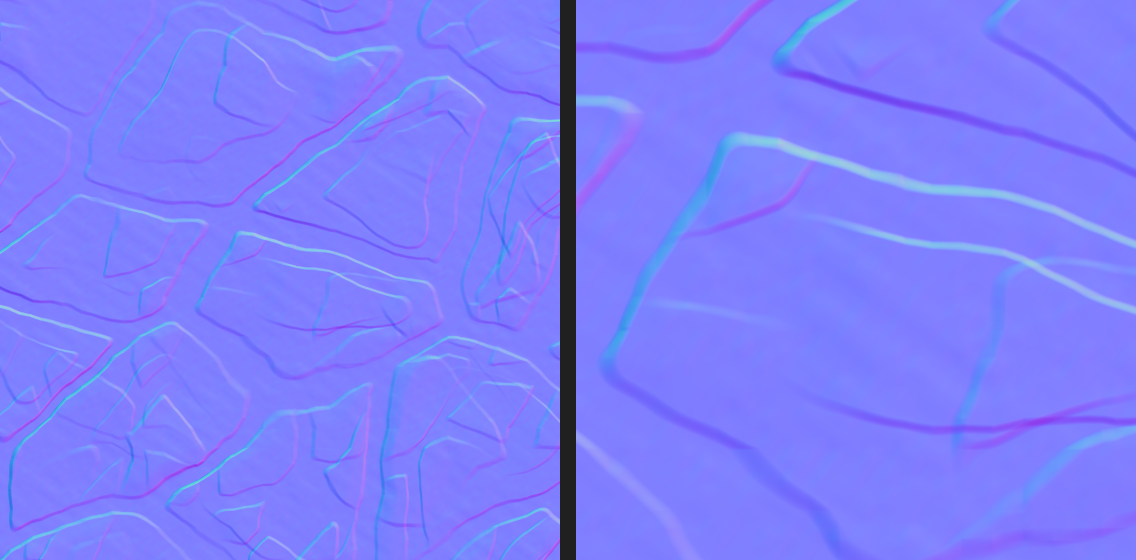
Left: the whole. Right: its middle third, enlarged.
A Shadertoy shader for this texture map:

```glsl
vec2 hash22(vec2 p) {
    vec3 q = fract(p.xyx * vec3(0.1031, 0.1030, 0.0973));
    q += dot(q, q.yzx + 33.33);
    return fract((q.xx + q.yz) * q.zy);
}

vec2 lattice(vec2 i, vec2 f) {
    vec2 low = mix(hash22(i), hash22(i + vec2(1, 0)), f.x);
    vec2 high = mix(hash22(i + vec2(0, 1)), hash22(i + vec2(1, 1)), f.x);
    return mix(low, high, f.y);
}

float noise(vec2 p) {
    vec2 f = fract(p);
    return lattice(floor(p), f * f * f * (f * (f * 6.0 - 15.0) + 10.0)).x;
}

// Linear steps give angular bends
vec2 kinks(vec2 p) {
    return lattice(floor(p), fract(p)) - 0.5;
}

float smoothMin(float a, float b, float k) {
    float h = max(k - abs(a - b), 0.0) / k;
    return min(a, b) - 0.25 * h * h * k;
}

vec2 cellPoint(vec2 cell) {
    return cell + 0.05 + 0.9 * hash22(cell + 40.0);
}

// Rounded distance to the cell border, then two random values of the cell
vec3 slab(vec2 p) {
    vec2 base = floor(p), nearest = base;
    float best = 9.0;
    for (int y = -1; y <= 1; y++)
    for (int x = -1; x <= 1; x++) {
        vec2 cell = base + vec2(x, y);
        float dist = length(cellPoint(cell) - p);
        if (dist < best) { best = dist; nearest = cell; }
    }
    vec2 center = cellPoint(nearest);
    float border = 2.0;
    for (int y = -2; y <= 2; y++)
    for (int x = -2; x <= 2; x++) {
        if (x == 0 && y == 0) continue;
        vec2 other = cellPoint(nearest + vec2(x, y));
        float side = dot(0.5 * (center + other) - p, normalize(other - center));
        border = smoothMin(border, side, 0.05);
    }
    return vec3(border, hash22(nearest + 91.0));
}

float ledge(float dist) {
    return smoothstep(-0.0042, 0.0042, dist);
}

// Scattered plates with worn, partly missing edges
float plates(vec2 p, vec2 scale, float seed) {
    vec3 chip = slab(p * scale + seed);
    float wear = smoothstep(0.25, 0.7, noise(p * 7.0 + seed + 45.0));
    return ledge(chip.x / scale.y - 0.004 - 0.03 * chip.z) * wear * step(0.4, chip.y);
}

float height(vec2 p) {
    // Bend the straight cell sides and lean them to the right
    vec2 q = p + 0.1 * kinks(p * 5.0 + 3.0) + 0.022 * kinks(p * 17.0 + 8.0);
    q += 0.004 * kinks(p * 55.0 + 21.0);
    vec2 lean = vec2(q.x - 0.3 * q.y, q.y);

    // Main stones with uneven gaps
    vec3 stone = slab(lean * vec2(2.8, 3.4) + 5.0);
    float inside = stone.x / 3.1 - 0.008 - 0.022 * stone.y;
    float h = ledge(inside) * (0.0009 + 0.0027 * noise(p * 6.0 + 14.0));

    // Broken inner ledge along the rim
    float rim = inside - 0.018 - 0.09 * noise(p * 6.0 + 70.0 + stone.z * 9.0);
    h += 0.0018 * ledge(rim) * smoothstep(0.3, 0.75, noise(p * 5.0 + 33.0));

    // Chipped plates of two sizes on the stones
    float onStone = smoothstep(-0.01, 0.03, inside);
    vec2 turned = mat2(0.88, 0.47, -0.47, 0.88) * q;
    h += 0.0022 * onStone * plates(turned, vec2(4.4, 5.0), 17.0);
    h += 0.0017 * onStone * plates(lean, vec2(7.0, 6.2), 58.0);

    // Gentle swells and slanted grain
    vec2 slant = mat2(0.82, 0.57, -0.57, 0.82) * p;
    h += 0.0006 * noise(p * 9.0 + 80.0);
    h += 0.0005 * noise(slant * vec2(24.0, 60.0));
    h += 0.00022 * noise(slant * vec2(130.0, 80.0) + 9.0);
    return h;
}

void mainImage(out vec4 fragColor, in vec2 fragCoord) {
    vec2 p = fragCoord / iResolution.y;
    vec2 e = vec2(0.0014, 0.0);
    float h = height(p);
    vec2 slope = (h - vec2(height(p + e.xy), height(p + e.yx))) / e.x;

    // Upper left faces are steeper than lower right ones
    float facing = dot(slope, vec2(-0.5, 0.86));
    slope *= mix(0.75, 1.2, smoothstep(-0.15, 0.2, facing));

    vec3 normal = normalize(vec3(slope, 1.0));
    fragColor = vec4(0.5 + 0.5 * normal, 1.0);
}
```
